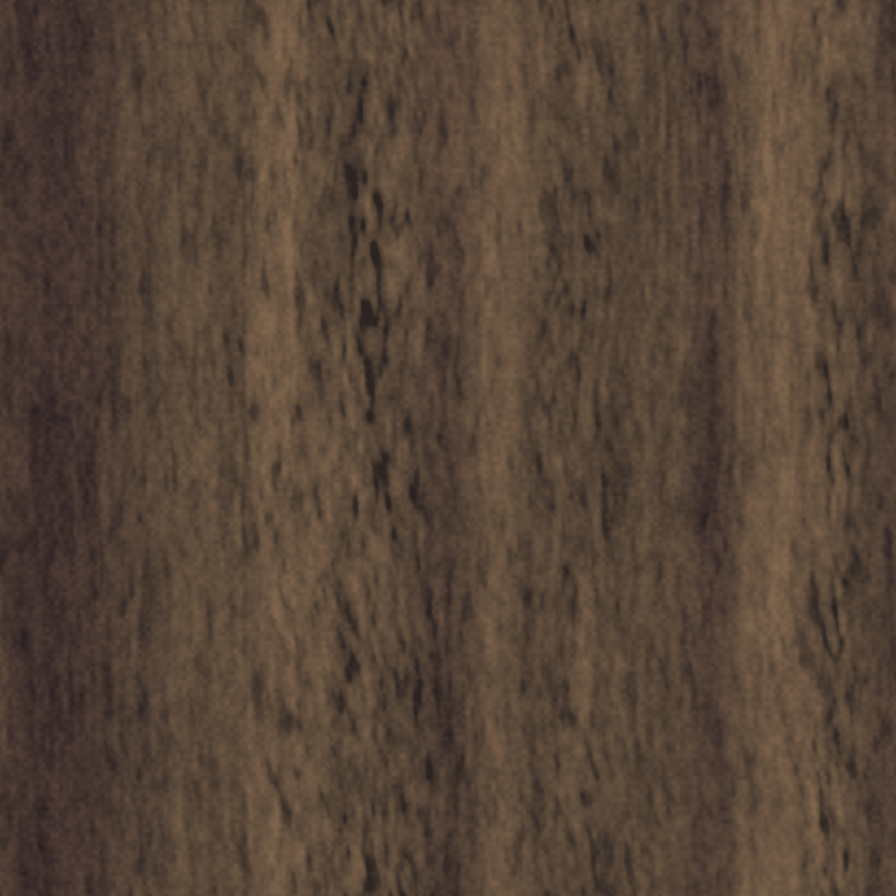
Give the GLSL for this texture, as a WebGL 2 fragment shader.

```glsl
#version 300 es
precision highp float;
// Dark walnut veneer with vertical grain: soft broad bands set the tone,
// sheared layers of stretched value noise add thin streaks and dense short
// pores that lean to either side, and a fine soft grain covers the surface.

#define DARK_WOOD vec3(0.170, 0.139, 0.130)
#define LIGHT_WOOD vec3(0.500, 0.396, 0.300)
#define PLUM_TINT vec3(0.004, -0.012, 0.006)
#define BASE_TONE 0.50
#define BAND_WANDER 0.014
#define FIBRE_SLANT 0.018
#define PORE_SCALE vec2(105.0, 27.0)
#define STREAK_SCALE vec2(135.0, 8.0)
#define STREAK_DEPTH 0.32
#define PORE_DEPTH 0.92
#define GRAIN_SCALE 205.0
#define GRAIN_DEPTH 0.36

uniform vec2 u_resolution;
out vec4 fragColor;

float hash(vec2 p) {
    return fract(sin(dot(p, vec2(127.1, 311.7))) * 43758.5453);
}

float noise(vec2 p) {
    vec2 cell = floor(p);
    vec2 f = fract(p);
    f = f * f * (3.0 - 2.0 * f);
    float low = mix(hash(cell), hash(cell + vec2(1.0, 0.0)), f.x);
    float high = mix(hash(cell + vec2(0.0, 1.0)), hash(cell + vec2(1.0, 1.0)), f.x);
    return mix(low, high, f.y);
}

// Soft vertical stripe around a centre
float stripe(float x, float centre, float width) {
    float d = (x - centre) / width;
    return exp(-d * d);
}

// Purple-brown heartwood stripes
float plumBands(float x) {
    return stripe(x, 0.055, 0.085) + 0.45 * stripe(x, 0.50, 0.028)
         + 0.65 * stripe(x, 0.79, 0.022) + 0.40 * stripe(x, 0.99, 0.025);
}

// Pale sapwood stripes
float paleBands(float x) {
    return 0.35 * stripe(x, 0.205, 0.035) + 0.90 * stripe(x, 0.315, 0.042)
         + 0.90 * stripe(x, 0.557, 0.028) + 1.20 * stripe(x, 0.865, 0.044);
}

// Stripes where open pores are dense
float poreBands(float x) {
    return 0.38 + 0.30 * stripe(x, 0.31, 0.04) + 0.62 * stripe(x, 0.42, 0.065)
         + 0.42 * stripe(x, 0.645, 0.038) + 0.65 * stripe(x, 0.93, 0.024)
         - 0.15 * stripe(x, 0.05, 0.09);
}

// Short pores: three sheared layers of falling size, centred on zero
float poreField(vec2 p) {
    float sum = 0.0;
    float weight = 0.46;
    float lean = 0.13;
    vec2 scale = PORE_SCALE;
    for (int i = 0; i < 3; i++) {
        vec2 sheared = vec2(p.x + lean * p.y, p.y + 0.31 * p.x);
        sum += weight * (noise(sheared * scale + 19.7 * float(i)) - 0.5);
        scale *= vec2(1.28, 1.45);
        weight *= 0.85;
        lean *= -0.75;
    }
    return sum;
}

void main() {
    vec2 uv = gl_FragCoord.xy / u_resolution;

    // Broad bands with gently wandering borders
    float wander = noise(uv * vec2(9.0, 3.5)) + 0.5 * noise(uv * vec2(30.0, 9.0)) - 0.75;
    float bandX = uv.x + BAND_WANDER * wander;
    float plum = plumBands(bandX);
    float pores = poreBands(bandX);
    float tone = BASE_TONE - 0.24 * plum + 0.25 * paleBands(bandX);
    tone -= 0.14 * stripe(uv.x + 0.2 * BAND_WANDER * wander, 0.273, 0.004);

    // Fibres lean a little to either side
    vec2 fibre = uv;
    fibre.x += FIBRE_SLANT * (noise(uv * vec2(7.0, 6.0) + 3.7) - 0.5);
    fibre.x += 0.25 * FIBRE_SLANT * (noise(uv * vec2(22.0, 17.0) + 8.1) - 0.5);

    // Thin streaks and wider, slow variations
    float streak = 0.6 * noise(fibre * STREAK_SCALE + 11.3)
                 + 0.4 * noise(fibre * STREAK_SCALE * vec2(0.45, 0.5) + 27.9) - 0.5;
    tone += STREAK_DEPTH * streak;
    tone += 0.13 * (noise(uv * vec2(22.0, 6.0) + 41.0) - 0.5);

    // Dense pores: pale ridges between, deeper cores in the hollows
    float flecks = poreField(fibre);
    float core = smoothstep(0.06, 0.34, flecks);
    tone -= PORE_DEPTH * pores * (0.80 * flecks + 0.30 * core - 0.04);

    // Fine soft grain
    float grain = 0.5 * noise(uv * GRAIN_SCALE + 17.0)
                + 0.5 * noise(uv * GRAIN_SCALE * vec2(0.85, 0.36) + 91.0) - 0.5;
    tone += GRAIN_DEPTH * grain;

    vec3 colour = mix(DARK_WOOD, LIGHT_WOOD, clamp(tone, 0.0, 1.0));
    colour += PLUM_TINT * (plum - 0.12);
    fragColor = vec4(colour, 1.0);
}
```
